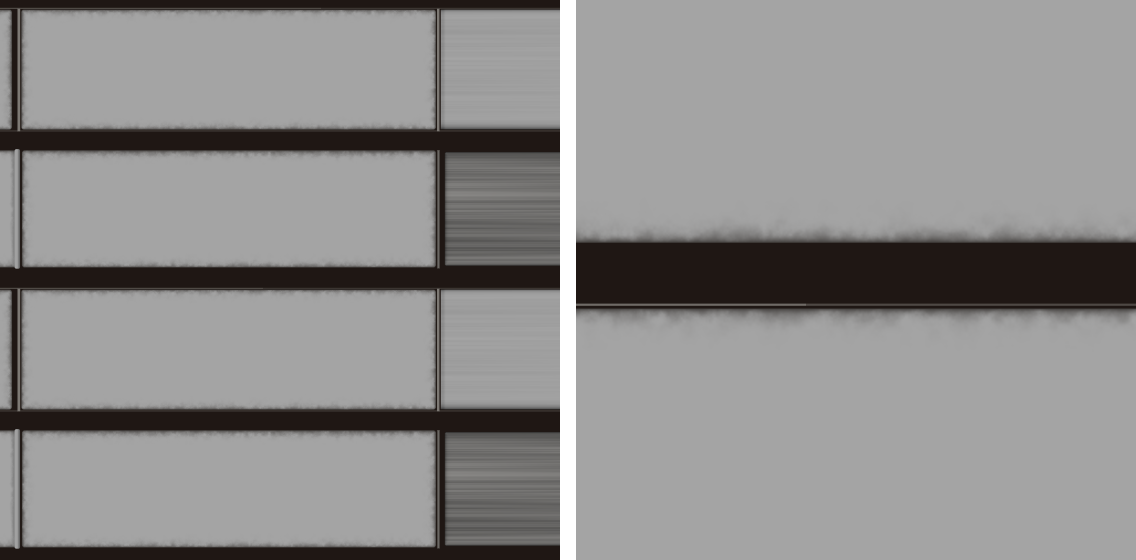
Left, the full canvas; right, a detail of the centre.
Write a WebGL 2 fragment shader that draws this pattern.

```glsl
#version 300 es
precision highp float;
// Rows of worn grey metal slabs set in dark gaps, two row pairs down the canvas.
// Each slab is a rounded box; its inner depth drives noisy grime, and the
// right-hand slabs carry brushed streaks. Layout unit: 1/768 of the canvas.
uniform vec2 u_resolution;
out vec4 fragColor;

float hash(vec2 p) {
    vec3 q = fract(vec3(p.xyx) * 0.1031);
    q += dot(q, q.yzx + 33.33);
    return fract((q.x + q.y) * q.z);
}

float noise(vec2 p) {
    vec2 i = floor(p), f = fract(p);
    f = f * f * (3.0 - 2.0 * f);
    return mix(mix(hash(i), hash(i + vec2(1, 0)), f.x),
               mix(hash(i + vec2(0, 1)), hash(i + vec2(1, 1)), f.x), f.y);
}

float fbm(vec2 p) {
    float sum = 0.0, amp = 0.5;
    for (int i = 0; i < 4; i++) {
        sum += amp * noise(p);
        p = p * 2.03 + 17.0;
        amp *= 0.5;
    }
    return sum;
}

// Depth inside a rounded box given as left, top, right, bottom.
float boxDepth(vec2 p, vec4 box, float radius) {
    vec2 q = abs(p - 0.5 * (box.xy + box.zw)) - 0.5 * (box.zw - box.xy) + radius;
    return radius - length(max(q, 0.0)) - min(max(q.x, q.y), 0.0);
}

float coverage(float depth, float pixel) {
    return clamp(depth / pixel + 0.5, 0.0, 1.0);
}

// Plain face with soot creeping in irregularly from its edge.
vec3 wornFace(vec2 p, float depth, float reach) {
    float soot = exp(-max(depth, 0.0) / (reach * (0.25 + 1.5 * fbm(p * 0.16))));
    return mix(vec3(0.643), vec3(0.2, 0.185, 0.175), 0.9 * soot);
}

// Horizontal brushing, roughly -0.5 to 0.5.
float brushing(vec2 p) {
    float x = p.x * 0.002;
    return 0.4 * noise(vec2(x, p.y * 0.09)) + 0.35 * noise(vec2(x + 5.0, p.y * 0.3))
         + 0.25 * noise(vec2(x + 9.0, p.y * 0.8)) - 0.5;
}

void main() {
    vec2 canvas = gl_FragCoord.xy / u_resolution;
    float pixel = 768.0 / u_resolution.y;
    vec2 p = vec2(canvas.x, 1.0 - canvas.y) * 768.0;
    float repeatId = floor(p.y / 384.0);
    p.y = mod(p.y, 384.0);
    bool upper = p.y < 193.0;

    vec3 color = vec3(0.122, 0.092, 0.078);
    vec3 trim = vec3(0.49, 0.475, 0.455);
    float streak = brushing(p);

    // Main slab; the lower row gathers more soot along its top.
    vec4 mainBox = upper ? vec4(29, 13, 598, 178) : vec4(30, 206, 598, 367);
    float depth = boxDepth(p, mainBox, 4.0);
    float reach = upper ? 2.7 : mix(4.2, 2.9, smoothstep(206.0, 225.0, p.y));
    color = mix(color, wornFace(p, depth, reach), coverage(depth, pixel));

    if (upper) {
        // End of the slab on the left.
        depth = boxDepth(p, vec4(-60, 13, 16.5, 178), 4.0);
        color = mix(color, wornFace(p, depth, 2.7), coverage(depth, pixel));

        // Pale brushed slab with a bevel on its left side.
        depth = boxDepth(p, vec4(604.5, 13, 850, 177.5), 1.0);
        float pale = 0.625 + 0.07 * streak;
        pale -= 0.07 * (1.0 - smoothstep(607.0, 612.0, p.x));
        pale -= 0.28 * exp(-(p.y - 13.0) / 2.0) + 0.38 * exp(-(177.5 - p.y) / 3.5);
        color = mix(color, vec3(pale), coverage(depth, pixel));

        // Vertical trims, then hairlines above and below.
        float trims = max(boxDepth(p, vec4(24, 12, 27.7, 180), 0.3),
                          boxDepth(p, vec4(599.3, 12, 602.7, 180), 0.3));
        color = mix(color, trim, coverage(trims, pixel));
        float brightEnd = 440.0 - 79.0 * repeatId;
        float topGlow = mix(0.85, 0.5, step(brightEnd, p.x));
        color = mix(color, trim, topGlow * coverage(0.5 - abs(p.y - 11.3), pixel));
        color = mix(color, trim, 0.6 * coverage(0.5 - abs(p.y - 179.6), pixel));
    } else {
        // Left slab ending in a raised, rounded lip.
        depth = boxDepth(p, vec4(-60, 206, 21, 367), 2.0);
        float lip = boxDepth(p, vec4(20, 204.5, 27.5, 368.5), 2.5);
        vec3 face = wornFace(p, min(p.y - 206.0, 367.0 - p.y), 2.7);
        face *= 1.0 - 0.22 * smoothstep(13.0, 20.0, p.x + 4.0 * fbm(p * 0.15) - 2.0);
        color = mix(color, face, coverage(depth, pixel));
        float lipTone = 0.63 - 0.25 * smoothstep(23.0, 27.5, p.x);
        color = mix(color, vec3(lipTone), coverage(lip, pixel));

        // Narrow trim and the dark brushed slab.
        float trimDepth = boxDepth(p, vec4(599.8, 206, 602.8, 368), 0.3);
        color = mix(color, trim * 0.85, coverage(trimDepth, pixel));
        depth = boxDepth(p, vec4(610, 208.5, 850, 364.5), 2.5);
        float tone = 0.42 + 0.3 * streak + 0.07 * exp(-pow((p.y - 268.0) / 6.0, 2.0));
        tone *= 1.0 - 0.55 * exp(-max(depth, 0.0) / 1.8);
        color = mix(color, tone * vec3(1.01, 1.0, 0.985), coverage(depth, pixel));
    }
    fragColor = vec4(color, 1.0);
}
```
